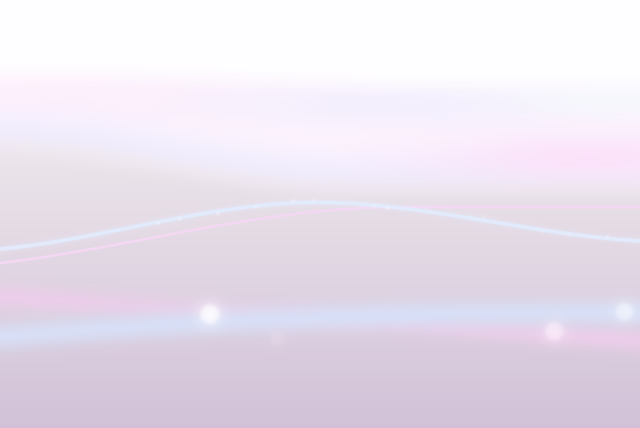
A WebGL 1 fragment shader for this background:

```glsl
precision highp float;

uniform vec2 u_resolution;

const vec3 WHITE = vec3(0.995, 0.993, 1.0);
const vec3 MAUVE_TOP = vec3(0.918, 0.890, 0.914);
const vec3 MAUVE_BOTTOM = vec3(0.820, 0.757, 0.845);
const vec3 LAVENDER = vec3(0.940, 0.928, 0.995);
const vec3 BLUSH = vec3(0.990, 0.940, 0.988);
const vec3 ROSE = vec3(0.985, 0.885, 0.980);
const vec3 ICE = vec3(0.958, 0.978, 0.995);
const vec3 RIBBON_BLUE = vec3(0.845, 0.875, 0.965);
const vec3 RIBBON_PINK = vec3(0.930, 0.805, 0.920);
const vec3 LINE_BLUE = vec3(0.885, 0.925, 0.995);
const vec3 LINE_PINK = vec3(0.965, 0.845, 0.960);

float hash(float n) {
  n = fract(n * 0.1031);
  n *= n + 33.33;
  return fract(n * (n + n));
}

float bell(float d, float width) {
  float t = d / width;
  return exp(-t * t);
}

// Soft elliptical patch in canvas fractions
float patchGlow(vec2 uv, vec2 center, vec2 radius) {
  vec2 d = (uv - center) / radius;
  return exp(-dot(d, d));
}

// Round light with an aspect-corrected radius
float orb(vec2 uv, vec2 center, float radius, float aspect) {
  float d = length((uv - center) * vec2(aspect, 1.0));
  return 0.65 * bell(d, radius) + 0.35 * (1.0 - smoothstep(radius * 0.55, radius, d));
}

float blueCurve(float x) {
  return 0.412 + 0.115 * smoothstep(-0.08, 0.495, x)
       - 0.092 * smoothstep(0.495, 1.05, x);
}

float pinkCurve(float x) {
  return 0.371 + 0.145 * smoothstep(-0.15, 0.62, x);
}

// Thin stroke whose width follows the slope of its curve
float stroke(float y, float curve, float slope, float width) {
  float d = abs(y - curve) / sqrt(1.0 + slope * slope);
  return 1.0 - smoothstep(width * 0.3, width, d);
}

vec3 backdrop(vec2 uv) {
  vec3 mauve = mix(MAUVE_BOTTOM, MAUVE_TOP, clamp(uv.y / 0.62, 0.0, 1.0));
  float edge = 0.665 - 0.095 * smoothstep(0.0, 0.55, uv.x);

  // Tinted haze between the white top and the mauve floor
  vec3 haze = mix(BLUSH, WHITE, 0.3);
  haze = mix(haze, BLUSH, patchGlow(uv, vec2(0.12, 0.77), vec2(0.3, 0.08)));
  haze = mix(haze, LAVENDER, 0.75 * patchGlow(uv, vec2(0.63, 0.755), vec2(0.3, 0.055)));
  haze = mix(haze, ICE, 0.7 * patchGlow(uv, vec2(0.98, 0.77), vec2(0.2, 0.05)));
  haze = mix(haze, LAVENDER, 0.9 * bell(uv.y - edge - 0.025, 0.05));
  haze = mix(haze, ROSE, 0.95 * patchGlow(uv, vec2(0.92, 0.63), vec2(0.24, 0.058)));

  vec3 color = mix(mauve, haze, smoothstep(edge - 0.055, edge + 0.045, uv.y));
  float whiteEdge = 0.825 - 0.025 * smoothstep(0.1, 0.7, uv.x);
  return mix(color, WHITE, smoothstep(whiteEdge - 0.035, whiteEdge + 0.035, uv.y));
}

// Tiny lights scattered beside the upper curves
float sparkles(vec2 uv, float aspect) {
  float light = 0.0;
  for (int i = 0; i < 14; i++) {
    float seed = float(i) * 7.0 + 3.0;
    float x = 0.22 + 0.75 * (float(i) + hash(seed)) / 14.0;
    float y = blueCurve(x) + 0.014 * (hash(seed + 2.3) - 0.5);
    float d = length((uv - vec2(x, y)) * vec2(aspect, 1.0));
    light += bell(d, 0.004) * (0.25 + 0.4 * hash(seed + 4.7));
  }
  return min(light, 1.0);
}

void main() {
  vec2 uv = gl_FragCoord.xy / u_resolution;
  float aspect = u_resolution.x / u_resolution.y;
  vec3 color = backdrop(uv);

  // Broad crossing ribbons
  float pinkRibbon = 0.307 - 0.102 * uv.x;
  float blueRibbon = 0.2695 - 0.0565 * pow(max(1.0 - uv.x, 0.0), 2.3);
  float pinkFade = 0.5 + 0.4 * smoothstep(0.05, 0.45, abs(uv.x - 0.48));
  color = mix(color, RIBBON_PINK, pinkFade * bell(uv.y - pinkRibbon, 0.027));
  color = mix(color, RIBBON_BLUE, 0.95 * bell(uv.y - blueRibbon, 0.031));

  // Fine curves
  float step1 = 0.002;
  float pinkY = pinkCurve(uv.x);
  float blueY = blueCurve(uv.x);
  float pinkSlope = (pinkCurve(uv.x + step1) - pinkY) / (step1 * aspect);
  float blueSlope = (blueCurve(uv.x + step1) - blueY) / (step1 * aspect);
  color = mix(color, LINE_PINK, 0.9 * stroke(uv.y, pinkY, pinkSlope, 0.0045));
  color = mix(color, LINE_BLUE, 0.3 * bell(uv.y - blueY, 0.009));
  color = mix(color, LINE_BLUE, 0.9 * stroke(uv.y, blueY, blueSlope, 0.0065));
  color = mix(color, WHITE, 0.6 * sparkles(uv, aspect));

  // Blurred lights on the ribbons
  color = mix(color, WHITE, 0.9 * orb(uv, vec2(0.328, 0.266), 0.029, aspect));
  color = mix(color, BLUSH, 0.75 * orb(uv, vec2(0.866, 0.226), 0.027, aspect));
  color = mix(color, ICE, 0.7 * orb(uv, vec2(0.976, 0.272), 0.026, aspect));
  color = mix(color, BLUSH, 0.18 * orb(uv, vec2(0.434, 0.209), 0.022, aspect));

  gl_FragColor = vec4(color, 1.0);
}
```
